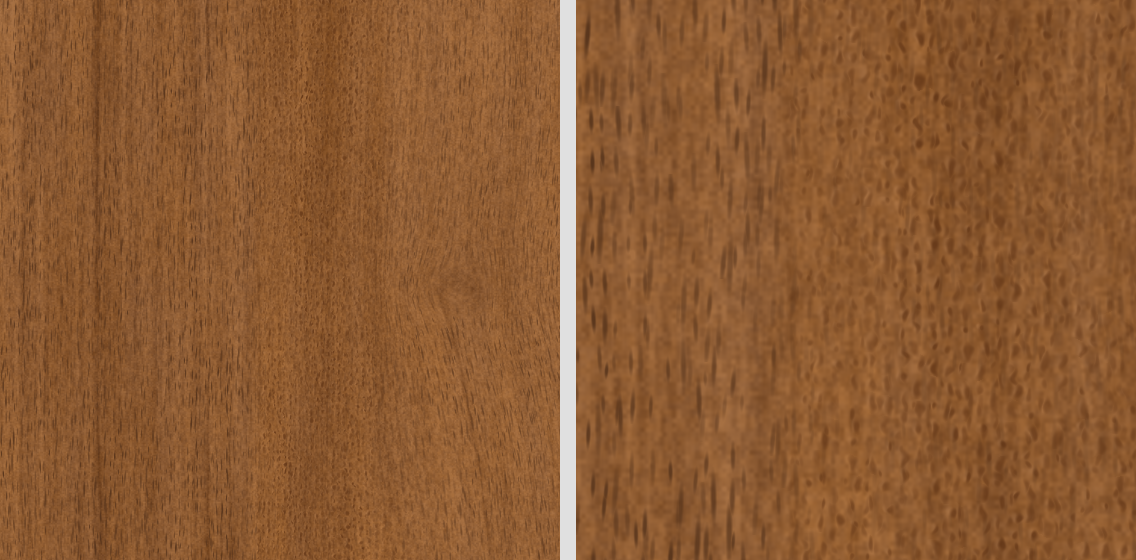
Left, the full canvas; right, a detail of the centre.
Write a Shadertoy shader that draws this texture.

```glsl
vec2 hash2(vec2 p) {
    vec3 q = fract(p.xyx * vec3(0.1031, 0.1030, 0.0973));
    q += dot(q, q.yzx + 33.33);
    return fract((q.xx + q.yz) * q.zy);
}

float noise(vec2 p) {
    vec2 i = floor(p), f = fract(p);
    f = f * f * (3.0 - 2.0 * f);
    return mix(mix(hash2(i).x, hash2(i + vec2(1, 0)).x, f.x),
               mix(hash2(i + vec2(0, 1)).x, hash2(i + vec2(1, 1)).x, f.x), f.y);
}

float fbm(vec2 p) {
    float sum = 0.0, amp = 0.5;
    for (int i = 0; i < 4; i++) {
        sum += amp * noise(p);
        p = p * 2.03 + 17.3;
        amp *= 0.5;
    }
    return sum / 0.9375;
}

// One thin upright dash per cell, with columns shifted against each other
float pores(vec2 p, vec2 grid, vec2 halfSize, float density) {
    vec2 q = p * grid;
    q.y += hash2(vec2(floor(q.x), 91.0)).x * 9.0;
    vec2 id = floor(q) + 200.0;
    vec2 shape = hash2(id), shift = hash2(id + 57.0) - 0.5;
    vec2 d = (fract(q) - 0.5 - shift * vec2(0.5, 0.25)) / grid;
    d.x += 0.15 * (shift.y - 0.1) * d.y;
    d /= halfSize * mix(vec2(0.7, 0.4), vec2(1.1), shape.x);
    return smoothstep(1.4, 0.3, length(d)) * step(shape.y, density) * (0.7 + 0.6 * shift.x);
}

// Dark growth line that wavers and fades along its length
float growthLine(vec2 p, float x, float width) {
    float d = (p.x - x - 0.008 * (noise(vec2(x * 90.0, p.y * 4.0)) - 0.5)) / width;
    return exp(-d * d) * (0.35 + 0.85 * noise(vec2(p.x * 150.0, p.y * 14.0)));
}

void mainImage(out vec4 fragColor, in vec2 fragCoord) {
    vec2 uv = fragCoord / iResolution.xy;

    // Grain coordinates, bent around the knot
    vec2 d = uv - vec2(0.82, 0.49);
    float r = length(d * vec2(1.0, 1.25));
    float lean = 0.1 * (1.0 - exp(-4.0 * (sqrt(d.y * d.y + 0.006) - 0.077)));
    lean *= mix(1.0, 0.4, smoothstep(-0.08, 0.08, d.y));
    vec2 g = uv;
    g.x -= lean * smoothstep(0.56, 0.9, uv.x) + 0.55 * d.x * exp(-r * r * 180.0);
    g.x += 0.004 * (noise(uv * vec2(12.0, 5.0)) - 0.5);

    // Plank zones
    float left = 1.0 - smoothstep(0.44, 0.48, g.x);
    float right = smoothstep(0.6, 0.76, g.x);
    float middle = (1.0 - left) * (1.0 - right);

    // Broad tone: 0 is dark, 1 is light
    float tone = 0.68 + 0.17 * right + 0.03 * middle;
    tone += 0.24 * (1.0 - smoothstep(0.02, 0.05, g.x));
    tone -= 0.17 * smoothstep(0.165, 0.18, g.x) * (1.0 - smoothstep(0.24, 0.4, g.x));
    tone -= 0.14 * exp(-pow((g.x - 0.59) / 0.06, 2.0));
    tone += 0.4 * (fbm(vec2(g.x * 22.0, g.y * 0.9)) - 0.5);
    tone += (0.35 + 0.4 * left) * (fbm(vec2(g.x * 95.0, g.y * 2.2) + 7.0) - 0.5);
    tone += 0.3 * (fbm(uv * vec2(7.0, 5.0) + 31.0) - 0.5);

    // Growth lines
    tone -= 0.36 * growthLine(g, 0.042, 0.006);
    tone -= 0.55 * growthLine(g, 0.176, 0.004);
    tone -= 0.5 * growthLine(g, 0.371, 0.0035);
    tone -= 0.2 * growthLine(g, 0.465, 0.003);
    float below = smoothstep(0.03, -0.06, d.y);
    tone -= below * (0.4 * growthLine(g, 0.795, 0.003) + 0.2 * growthLine(g, 0.735, 0.003));
    tone += 0.16 * below * exp(-pow((g.x - 0.765) / 0.022, 2.0));

    // Knot: soft dark eye with faint rings
    float eye = exp(-r * r * 420.0);
    tone -= eye * (0.24 + 0.09 * sin(r * 420.0 + 5.0 * noise(uv * 30.0)));
    tone -= 0.12 * exp(-pow(d.y / 0.035, 2.0) - pow(d.x / 0.13, 2.0));

    // Fine fibre and speckle
    tone += 0.38 * (noise(vec2(g.x * 330.0, g.y * 60.0)) - 0.5);
    tone += 0.3 * (noise(vec2(g.x * 210.0, g.y * 130.0) + 5.0) - 0.5);
    tone += 0.42 * (noise(uv * 370.0 + 11.0) - 0.5);

    vec3 wood = mix(vec3(0.45, 0.27, 0.13), vec3(0.62, 0.407, 0.226), clamp(tone, -0.3, 1.2));

    // Hue drifts between orange and greyish brown
    float grey = 0.3 * (left + right) - 0.25 * middle;
    grey += 1.6 * (fbm(vec2(g.x * 30.0, g.y * 5.0) + 3.0) - 0.5) + 0.9 * (noise(uv * 240.0 + 40.0) - 0.5);
    wood += vec3(-0.004, 0.006, 0.022) * grey;

    // Long pores at the sides, short dense flecks in the middle
    float longPores = pores(g, vec2(105.0, 25.0), vec2(0.0018, 0.016), 0.65);
    longPores = max(longPores, pores(g + 0.37, vec2(130.0, 42.0), vec2(0.0016, 0.01), 0.55));
    vec2 rough = g + 0.0035 * vec2(noise(uv * 170.0), noise(uv * 170.0 + 60.0));
    float flecks = pores(rough, vec2(105.0, 82.0), vec2(0.0022, 0.0052), 0.85);
    flecks = max(flecks, 0.8 * pores(rough + 0.61, vec2(125.0, 70.0), vec2(0.0018, 0.0055), 0.6));
    float clearOfKnot = smoothstep(0.02, 0.09, r);
    float patchy = 0.6 + 0.65 * noise(vec2(g.x * 35.0, g.y * 6.0));
    longPores *= (left + 0.75 * right + 0.35 * middle) * clearOfKnot * patchy;
    flecks *= (middle + 0.25 * right) * clearOfKnot * patchy;
    wood = mix(wood, vec3(0.32, 0.19, 0.1), 0.72 * longPores);
    wood = mix(wood, vec3(0.38, 0.205, 0.085), 0.72 * flecks);

    // Pale rims beside the flecks
    float rim = pores(rough + vec2(0.0022, -0.001), vec2(105.0, 82.0), vec2(0.0022, 0.0052), 0.85);
    wood += 0.035 * rim * middle * (1.0 - flecks);

    fragColor = vec4(wood, 1.0);
}
```
